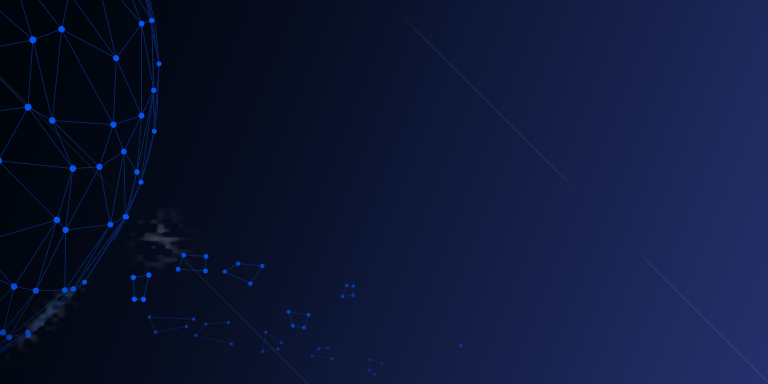
Give the GLSL for this background, as a WebGL 1 fragment shader.

```glsl
precision highp float;

uniform vec2 u_resolution;

vec2 hash2(vec2 p) {
  vec3 q = fract(p.xyx * vec3(0.1031, 0.1030, 0.0973));
  q += dot(q, q.yzx + 33.33);
  return fract((q.xx + q.yz) * q.zy);
}

float valueNoise(vec2 p) {
  vec2 i = floor(p), f = fract(p);
  f = f * f * (3.0 - 2.0 * f);
  float low = mix(hash2(i).x, hash2(i + vec2(1.0, 0.0)).x, f.x);
  float high = mix(hash2(i + vec2(0.0, 1.0)).x, hash2(i + 1.0).x, f.x);
  return mix(low, high, f.y);
}

// Antialiased coverage of a shape from its signed distance
float coverage(float d) {
  return clamp(0.5 - d * u_resolution.y, 0.0, 1.0);
}

float dotMask(vec2 p, vec2 center, float radius) {
  return coverage(length(p - center) - radius);
}

float lineMask(vec2 p, vec2 a, vec2 b) {
  vec2 ab = b - a;
  float t = clamp(dot(p - a, ab) / max(dot(ab, ab), 1e-6), 0.0, 1.0);
  return coverage(length(p - a - ab * t) - 0.001);
}

// Jittered longitude and latitude, projected onto the globe's disc
vec2 globeNode(vec2 id) {
  vec2 cell = id + 0.75 * (hash2(id + 7.0) - 0.5);
  float lon = min(0.4 + 0.2 * cell.x, 1.5);
  float lat = -1.1 + 0.2 * cell.y;
  return vec2(-0.427, 0.805) + 0.844 * vec2(cos(lat) * sin(lon), sin(lat));
}

// x holds the links, y the nodes
vec2 globe(vec2 p) {
  vec2 mask = vec2(0.0);
  if (p.x > 0.45) return mask;
  for (int i = 0; i < 7; i++) {
    for (int j = 0; j < 8; j++) {
      vec2 id = vec2(float(i), float(j));
      vec2 a = globeNode(id);
      vec2 right = globeNode(id + vec2(1.0, 0.0));
      vec2 up = globeNode(id + vec2(0.0, 1.0));
      mask.x = max(mask.x, lineMask(p, a, right));
      mask.x = max(mask.x, lineMask(p, a, up));
      mask.x = max(mask.x, lineMask(p, right, up));
      mask.y = max(mask.y, dotMask(p, a, 0.0095 - 0.0005 * id.x));
    }
  }
  return mask * mix(0.6, 1.0, smoothstep(0.08, 0.35, p.y));
}

vec2 clusterNode(float cluster, float k, vec2 size) {
  vec2 h = hash2(vec2(cluster * 3.0 + 11.0, k + 5.0));
  float angle = 1.571 * k + 1.3 * h.x;
  return size * (0.55 + 0.5 * h.y) * vec2(cos(angle), sin(angle));
}

// Small drifting pieces that shrink and fade to the right
vec2 fragments(vec2 p) {
  vec2 mask = vec2(0.0);
  for (int i = 0; i < 10; i++) {
    float n = float(i);
    float lower = mod(n, 2.0);
    float y = mix(0.3125 - 0.013 * n - 0.065 * cos(1.047 * n), 0.177 - 0.0143 * n, lower);
    vec2 q = p - vec2(0.365 + 0.0677 * n, y);
    if (length(q) > 0.15) continue;
    vec2 size = mix(vec2(0.075, 0.042), vec2(0.022, 0.026), n / 9.0);
    float fade = (1.0 - 0.06 * n) * mix(1.0, 0.6, lower);
    for (int k = 0; k < 4; k++) {
      vec2 a = clusterNode(n, float(k), size);
      vec2 b = clusterNode(n, mod(float(k) + 1.0, 4.0), size);
      float link = k < 3 || lower < 0.5 ? lineMask(q, a, b) : 0.0;
      float node = dotMask(q, a, mix(0.0068, 0.0042, max(lower, n / 9.0)));
      mask = max(mask, fade * vec2(link, node));
    }
  }
  mask.y = max(mask.y, 0.4 * dotMask(p, vec2(1.2, 0.1), 0.005));
  return mask;
}

void main() {
  vec2 p = gl_FragCoord.xy / u_resolution.y;
  vec2 uv = gl_FragCoord.xy / u_resolution;

  // Night gradient, brightest at the lower right
  float t = (uv.x + 0.2 * (1.0 - uv.y)) / 1.2;
  vec3 color = mix(vec3(0.0, 0.017, 0.045), vec3(0.05, 0.085, 0.205), pow(min(2.0 * t, 1.0), 1.7));
  color = mix(color, vec3(0.145, 0.19, 0.425), clamp(2.0 * t - 1.0, 0.0, 1.0));

  // Faint diagonal streaks, broken along their length
  float diagonal = p.x + p.y - 0.802;
  float streak = coverage(abs(mod(diagonal + 0.6, 1.203) - 0.6) * 0.707 - 0.0008);
  float gap = smoothstep(0.3, 0.36, p.y) * (1.0 - smoothstep(0.48, 0.56, p.y));
  color += 0.09 * streak * (1.0 - gap) * smoothstep(1.0, 0.9, p.y);

  // Dusty smudges beside the globe
  vec2 rim = (p - vec2(0.13, 0.18)) * mat2(0.707, 0.707, -0.707, 0.707);
  float dust = exp(-dot(rim * vec2(10.0, 45.0), rim * vec2(10.0, 45.0)));
  dust += exp(-300.0 * dot(p - vec2(0.42, 0.375), p - vec2(0.42, 0.375)));
  color += 0.2 * dust * smoothstep(0.4, 0.9, valueNoise(p * vec2(55.0, 90.0)));

  // Blue network
  vec2 network = max(globe(p), fragments(p));
  color = mix(color, vec3(0.05, 0.24, 0.68), 0.6 * network.x);
  color = mix(color, vec3(0.01, 0.33, 0.95), network.y);

  gl_FragColor = vec4(color, 1.0);
}
```
